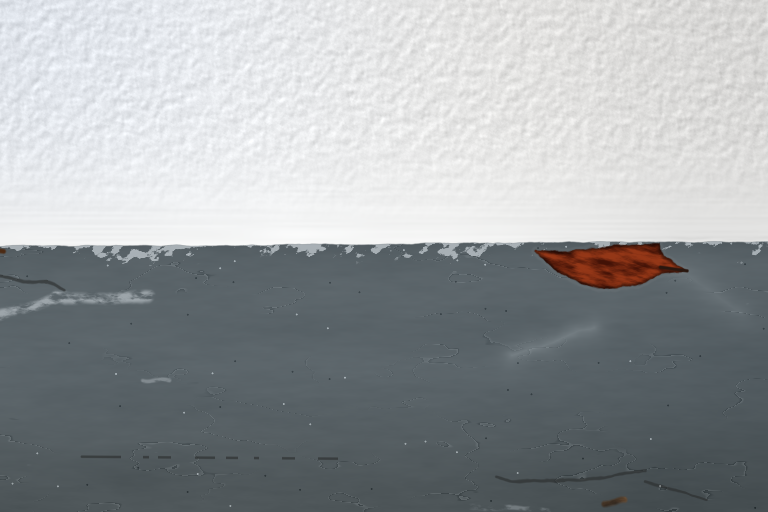
Give the GLSL for this texture, as a WebGL 2 fragment shader.

```glsl
#version 300 es
precision highp float;
// Rough white plaster above a grey painted board with a chipped rusty patch.
uniform vec2 u_resolution;
out vec4 fragColor;

float hash(vec2 p) {
  vec3 q = fract(vec3(p.xyx) * 0.1031);
  q += dot(q, q.yzx + 33.33);
  return fract((q.x + q.y) * q.z);
}

float noise(vec2 p) {
  vec2 i = floor(p), f = fract(p);
  f = f * f * (3.0 - 2.0 * f);
  return mix(mix(hash(i), hash(i + vec2(1, 0)), f.x),
             mix(hash(i + vec2(0, 1)), hash(i + vec2(1, 1)), f.x), f.y);
}

float fbm(vec2 p) {
  float sum = 0.0, amp = 0.5;
  for (int i = 0; i < 4; i++) {
    sum += amp * noise(p);
    p = mat2(1.6, 1.2, -1.2, 1.6) * p + 17.3;
    amp *= 0.5;
  }
  return sum;
}

float segment(vec2 p, vec2 a, vec2 b) {
  vec2 d = b - a;
  return length(p - a - d * clamp(dot(p - a, d) / dot(d, d), 0.0, 1.0));
}

float stroke(vec2 p, vec2 a, vec2 b, float width) {
  return 1.0 - smoothstep(width * 0.3, width + 0.5 / u_resolution.y, segment(p, a, b));
}

float bump(float x, float center, float width) {
  float t = (x - center) / width;
  return exp(-t * t);
}

// Signed distance to the outline of the bare patch
float chipDistance(vec2 p) {
  vec2 v[11] = vec2[](vec2(1.047, 0.510), vec2(1.11, 0.509), vec2(1.19, 0.520), vec2(1.288, 0.525),
    vec2(1.295, 0.501), vec2(1.340, 0.472), vec2(1.295, 0.464), vec2(1.24, 0.441),
    vec2(1.18, 0.435), vec2(1.13, 0.446), vec2(1.08, 0.476));
  float d = 9.0, side = 1.0;
  for (int i = 0, j = 10; i < 11; j = i, i++) {
    d = min(d, segment(p, v[i], v[j]));
    vec2 e = v[j] - v[i], w = p - v[i];
    bvec3 c = bvec3(p.y >= v[i].y, p.y < v[j].y, e.x * w.y > e.y * w.x);
    if (all(c) || all(not(c))) side = -side;
  }
  return d * side;
}

vec3 plaster(vec2 p, float above) {
  vec3 col = mix(vec3(0.855, 0.875, 0.905), vec3(0.865, 0.862, 0.855), smoothstep(0.0, 1.1, p.x));
  col = mix(col, vec3(0.94, 0.942, 0.94), exp(-above * 5.5) * (1.0 - 0.35 * smoothstep(0.8, 1.5, p.x)));
  col += 0.035 * bump(p.x, 0.55, 0.45) - 0.025 * smoothstep(1.0, 1.5, p.x);
  // Embossed grain, fading into brush lines towards the edge
  float relief = fbm(p * 75.0) - fbm(p * 75.0 + vec2(-0.35, 0.45));
  col += relief * 0.19 * smoothstep(0.02, 0.24, above);
  float lines = noise(vec2(p.x * 5.0, p.y * 190.0)) - 0.5;
  col += lines * 0.025 * (1.0 - smoothstep(0.05, 0.26, above));
  return col + 0.02 * (fbm(p * 9.0) - 0.47);
}

vec3 board(vec2 p, float below) {
  vec3 col = mix(vec3(0.302, 0.333, 0.345), vec3(0.358, 0.395, 0.415), smoothstep(0.0, 0.3, p.y));
  col -= 0.035 * smoothstep(0.7, 1.5, p.x) * (1.0 - smoothstep(0.3, 0.5, p.y));
  col -= 0.04 * exp(-below * 30.0);
  // Uneven brushwork with thin, lit ridges
  col += 0.04 * (fbm(p * vec2(4.0, 14.0)) - 0.47) + 0.025 * (fbm(p * vec2(25.0, 110.0)) - 0.47);
  float level = fbm(p * vec2(6.0, 17.0) + 5.0) - 0.5;
  float rim = (1.0 - smoothstep(0.0, 0.013, abs(level))) * smoothstep(0.5, 0.75, noise(p * vec2(9, 13)));
  col += rim * 0.065 * sign(level);
  // Soft sheen and pale scuffs
  float rough = fbm(p * vec2(45, 100));
  float n = 0.018 * (fbm(p * 18.0) - 0.47);
  vec2 q = p + vec2(0, n);
  col += 0.11 * exp(-segment(q, vec2(1.0, 0.305), vec2(1.16, 0.36)) * 60.0);
  col += 0.06 * exp(-segment(q, vec2(1.34, 0.46), vec2(1.45, 0.39)) * 38.0);
  float scuff = stroke(q, vec2(0.0, 0.385), vec2(0.11, 0.419), 0.013)
              + stroke(q, vec2(0.11, 0.419), vec2(0.29, 0.421), 0.015)
              + 0.6 * stroke(q, vec2(0.28, 0.26), vec2(0.33, 0.257), 0.006)
              + 0.5 * stroke(q, vec2(0.92, 0.009), vec2(1.07, 0.004), 0.007);
  col = mix(col, vec3(0.68, 0.71, 0.73), min(scuff, 1.0) * smoothstep(0.3, 0.65, rough) * 0.8);
  // Dark cracks and a broken row of pits
  float crack = stroke(q, vec2(0.0, 0.458), vec2(0.09, 0.451), 0.004)
              + stroke(q, vec2(0.09, 0.451), vec2(0.125, 0.433), 0.004)
              + stroke(q, vec2(0.97, 0.067), vec2(1.1, 0.058), 0.004)
              + stroke(q, vec2(1.1, 0.058), vec2(1.26, 0.076), 0.004)
              + stroke(q, vec2(1.26, 0.055), vec2(1.38, 0.022), 0.003);
  crack += stroke(p, vec2(0.16, 0.108), vec2(0.67, 0.104), 0.003) * step(0.55, noise(vec2(p.x * 70.0, 3)));
  col = mix(col, vec3(0.17, 0.18, 0.18), min(crack, 1.0) * 0.65);
  // Scattered pale and dark specks
  vec2 cell = floor(p * 32.0), f = fract(p * 32.0) - 0.2 - 0.6 * vec2(hash(cell), hash(cell + 41.0));
  float pick = hash(cell + 83.0);
  float speck = 1.0 - smoothstep(0.03, 0.09, length(f));
  col += speck * (0.3 * step(0.95, pick) - 0.13 * step(pick, 0.05));
  float knot = stroke(q, vec2(1.18, 0.019), vec2(1.22, 0.024), 0.007);
  return mix(col, mix(vec3(0.12, 0.08, 0.05), vec3(0.5, 0.34, 0.2), rough), knot * 0.8);
}

void main() {
  vec2 p = gl_FragCoord.xy / u_resolution.y;
  float px = 1.0 / u_resolution.y;
  float edge = 0.520 + 0.008 * smoothstep(0.2, 1.4, p.x) + 0.005 * (fbm(p.xx * vec2(35, 0)) - 0.47);
  float h = p.y - edge;
  vec3 col = mix(board(p, max(-h, 0.0)), plaster(p, max(h, 0.0)), smoothstep(-px, px, h));

  // Ragged paint film and slanted flecks below the edge
  float wear = 0.25 + bump(p.x, 0.28, 0.1) + bump(p.x, 0.63, 0.07) + bump(p.x, 0.9, 0.12) + bump(p.x, 1.47, 0.05);
  float depth = -h / (0.007 + 0.021 * wear);
  float flecks = fbm(vec2(p.x * 55.0 - p.y * 40.0, p.y * 65.0 + p.x * 12.0));
  float film = smoothstep(0.0, 0.09, flecks - 0.43 - 0.17 * depth) * (1.0 - smoothstep(0.8, 2.0, depth));
  col = mix(col, vec3(0.74, 0.77, 0.79), film * smoothstep(-px, px, -h) * 0.8);
  col -= 0.07 * bump(h, 0.007, 0.003) * smoothstep(0.9, 1.4, p.x) * noise(p * vec2(30, 200));

  // Bare rusty patch with a dark broken rim
  float chip = chipDistance(p) + 0.010 * (fbm(p * 55.0) - 0.47);
  float grain = fbm(p * vec2(28, 95) + vec2(0, p.x * 20.0));
  vec3 rust = mix(vec3(0.26, 0.07, 0.025), vec3(0.58, 0.215, 0.09), smoothstep(0.2, 0.72, grain));
  rust *= 0.55 + 0.45 * smoothstep(0.0, 0.009, -chip);
  col = mix(col, col * 0.85 + 0.1, bump(chip, 0.004, 0.003) * 0.6);
  col = mix(col, rust, smoothstep(px, -px, chip));
  col = mix(col, vec3(0.16, 0.09, 0.06), stroke(p, vec2(1.29, 0.478), vec2(1.342, 0.471), 0.004));
  col = mix(col, vec3(0.3, 0.17, 0.08), stroke(p, vec2(0.0, 0.51), vec2(0.007, 0.509), 0.006));
  fragColor = vec4(clamp(col, 0.0, 1.0), 1.0);
}
```
